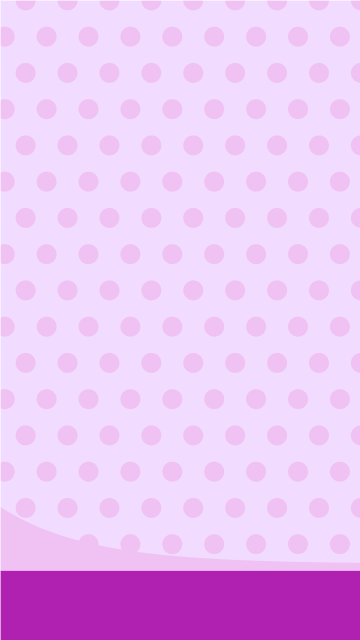
This pattern is drawn by a Shadertoy shader. Its source:

```glsl
// Staggered pink polka dots on lilac, above a sloping hill and a purple ground band.

const vec3 LILAC  = vec3(0.945, 0.863, 1.0);
const vec3 PINK   = vec3(0.941, 0.761, 0.953);
const vec3 PURPLE = vec3(0.690, 0.129, 0.698);
const vec3 WHITE  = vec3(1.0);

// Lengths are fractions of the canvas width.
const vec2  DOT_PITCH   = vec2(0.1164, 0.1007);
const vec2  DOT_ORIGIN  = vec2(0.0130, 0.2662);
const float DOT_RADIUS  = 0.0278;
const float BAND_TOP    = 0.1921;
const float HILL_BASE   = 0.2118;
const float HILL_RISE   = 0.1586;
const float HILL_DECAY  = 0.243;
const float EDGE_WIDTH  = 0.0016;

// Coverage of a shape from its signed distance, negative inside.
float coverage(float dist, float pixel) {
    return clamp(0.5 - dist / pixel, 0.0, 1.0);
}

// Distance to the nearest dot, with every other row shifted by half a pitch.
float staggeredDots(vec2 p, vec2 pitch, float radius) {
    float row = round(p.y / pitch.y);
    float shift = 0.5 * mod(row, 2.0);
    float column = round(p.x / pitch.x - shift);
    vec2 center = vec2(column + shift, row) * pitch;
    return length(p - center) - radius;
}

// Approximate distance to a hill whose height decays to the right.
float decayingHill(vec2 p, float base, float rise, float decay) {
    float bump = rise * exp(-p.x / decay);
    float slope = bump / decay;
    return (p.y - base - bump) / sqrt(1.0 + slope * slope);
}

void mainImage(out vec4 fragColor, in vec2 fragCoord) {
    float pixel = 1.0 / iResolution.x;
    vec2 p = fragCoord * pixel;
    float top = iResolution.y * pixel;

    // Dotted backdrop
    float dots = staggeredDots(p - DOT_ORIGIN, DOT_PITCH, DOT_RADIUS);
    vec3 color = mix(LILAC, PINK, coverage(dots, pixel));

    // Hill and ground band
    float hill = decayingHill(p, HILL_BASE, HILL_RISE, HILL_DECAY);
    color = mix(color, PINK, coverage(hill, pixel));
    color = mix(color, PURPLE, coverage(p.y - BAND_TOP, pixel));

    // Pale hairline along the left and top edges
    float border = min(p.x, top - p.y) - EDGE_WIDTH;
    color = mix(color, WHITE, coverage(border, pixel));

    fragColor = vec4(color, 1.0);
}
```
